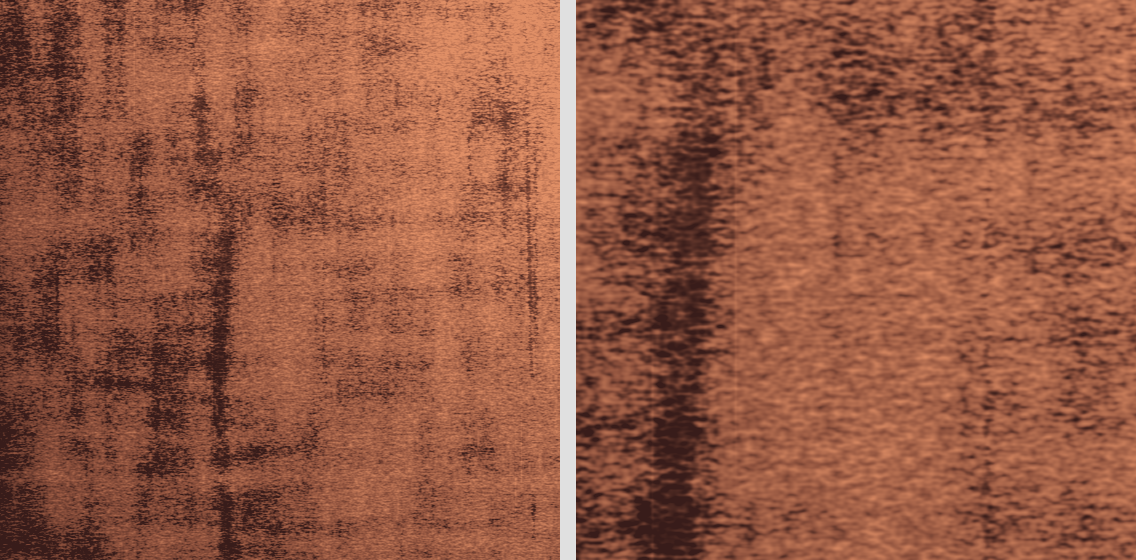
Left: the whole. Right: its middle third, enlarged.
This texture is drawn by a WebGL 2 fragment shader. Its source:

```glsl
#version 300 es
precision highp float;
// Worn copper-brown sheet: fine horizontal grain, sooty wear and vertical stains.

uniform vec2 u_resolution;
out vec4 fragColor;

// Colour ramp, indexed by the red channel
const vec3 DARK = vec3(0.22, 0.11, 0.10);
const vec3 COPPER = vec3(0.56, 0.32, 0.24);
const vec3 BRIGHT = vec3(0.88, 0.56, 0.40);

// Light
const float BASE_TONE = 0.605;
const vec2 LIGHT_SLOPE = vec2(0.13, 0.17);
const vec2 GLOW_CENTER = vec2(0.95, 0.76);
const float GLOW_GAIN = 0.09;
const float EDGE_SHADE = 0.10;

// Surface
const float GRAIN_GAIN = 0.19;
const float WEAR_GAIN = 0.18;
const float SOOT_GAIN = 0.27;
const vec2 SOOT_RANGE = vec2(-0.05, 0.75);
const float LEFT_WEAR = 0.30;
const int STREAKS = 16;
const int HAIRLINES = 7;

vec2 hash2(vec2 p) {
  vec3 q = fract(p.xyx * vec3(0.1031, 0.1030, 0.0973));
  q += dot(q, q.yzx + 33.33);
  return fract((q.xx + q.yz) * q.zy);
}

float cornerSlope(vec2 cell, vec2 offset) {
  float angle = 6.2832 * hash2(cell).x;
  return dot(vec2(cos(angle), sin(angle)), offset);
}

float gradientNoise(vec2 p) {
  vec2 i = floor(p), f = p - i;
  vec2 w = f * f * f * (f * (f * 6.0 - 15.0) + 10.0);
  vec2 e = vec2(1.0, 0.0);
  float low = mix(cornerSlope(i, f), cornerSlope(i + e, f - e), w.x);
  float high = mix(cornerSlope(i + e.yx, f - e.yx), cornerSlope(i + 1.0, f - 1.0), w.x);
  return mix(low, high, w.y);
}

float fbm(vec2 p) {
  float sum = 0.0, gain = 0.5;
  for (int i = 0; i < 4; i++) {
    sum += gain * gradientNoise(p);
    p = p * 2.03 + 17.3;
    gain *= 0.5;
  }
  return sum;
}

// Soft vertical stroke; size holds half width and half length
float stroke(vec2 offset, vec2 size) {
  size.x = max(size.x, 0.7 / u_resolution.x);
  vec2 d = offset / size;
  return exp(-d.x * d.x) * (1.0 - smoothstep(0.5, 1.0, abs(d.y)));
}

// Short horizontal fibres, positive where dark
float fibreGrain(vec2 uv) {
  return gradientNoise(uv * vec2(95.0, 270.0))
       + 0.7 * gradientNoise(uv * vec2(210.0, 380.0) + 41.0)
       + 0.4 * gradientNoise(uv * vec2(40.0, 150.0) + 83.0);
}

// Crossed vertical and horizontal rubbing over broad clouds
float rubbedWear(vec2 uv) {
  float ripple = gradientNoise(uv * vec2(6.0, 38.0) + 9.0) * (1.0 - smoothstep(0.1, 0.55, uv.y));
  return 0.9 * fbm(uv * 5.0 + 3.0)
       + 0.8 * fbm(uv * vec2(22.0, 3.0) + 31.0)
       + 0.8 * fbm(uv * vec2(5.0, 24.0) + 57.0)
       + 0.35 * ripple + LEFT_WEAR * (0.45 - uv.x);
}

float verticalStains(vec2 uv) {
  vec2 p = uv + vec2(0.012 * fbm(uv * vec2(30.0, 50.0)), 0.0);

  // Wide wandering stain
  float path = 0.395 - 0.05 * smoothstep(0.55, 0.85, p.y) + 0.03 * gradientNoise(vec2(2.5, p.y * 7.0));
  float patchy = max(0.5 + 1.1 * gradientNoise(p * vec2(18.0, 6.0) + 5.0), 0.0);
  float stain = patchy * stroke(vec2(p.x - path, 0.0), vec2(0.02, 1.0));

  // Thin broken seam near the right side
  float seam = 0.955 - 0.018 * uv.y;
  float breaks = smoothstep(-0.35, 0.3, gradientNoise(vec2(7.5, uv.y * 11.0)));
  stain += 0.7 * breaks * stroke(vec2(uv.x - seam, 0.0), vec2(0.004, 1.0));

  // Scattered streaks
  for (int i = 0; i < STREAKS; i++) {
    vec2 place = hash2(vec2(i, 11.0));
    vec2 shape = hash2(vec2(i, 47.0));
    vec2 size = mix(vec2(0.003, 0.05), vec2(0.012, 0.32), shape * shape);
    stain += mix(0.4, 0.2, shape.x) * stroke(p - place, size);
  }
  return stain;
}

float paleHairlines(vec2 uv) {
  float lines = 0.0;
  for (int i = 0; i < HAIRLINES; i++) {
    vec2 place = hash2(vec2(i, 71.0));
    lines += stroke(uv - place, vec2(0.001, 0.08 + 0.2 * hash2(vec2(i, 93.0)).x));
  }
  return lines;
}

void main() {
  vec2 uv = gl_FragCoord.xy / u_resolution;

  // Broad light with a glow and a shaded left edge
  vec2 toGlow = uv - GLOW_CENTER;
  float tone = BASE_TONE + dot(LIGHT_SLOPE, uv - 0.5);
  tone += GLOW_GAIN * exp(-6.0 * dot(toGlow, toGlow));
  tone -= EDGE_SHADE * exp(-uv.x / 0.07) * (1.2 - 0.7 * uv.y);

  // Soot settles on worn areas and catches in the grain
  float grain = fibreGrain(uv);
  float wear = rubbedWear(uv);
  float soot = smoothstep(SOOT_RANGE.x, SOOT_RANGE.y, wear + verticalStains(uv) + 0.5 * grain);
  tone -= GRAIN_GAIN * grain + WEAR_GAIN * wear + SOOT_GAIN * soot;
  tone += 0.05 * paleHairlines(uv);

  vec3 color = mix(DARK, COPPER, clamp((tone - DARK.r) / (COPPER.r - DARK.r), 0.0, 1.0));
  color = mix(color, BRIGHT, clamp((tone - COPPER.r) / (BRIGHT.r - COPPER.r), 0.0, 1.0));
  fragColor = vec4(color, 1.0);
}
```
